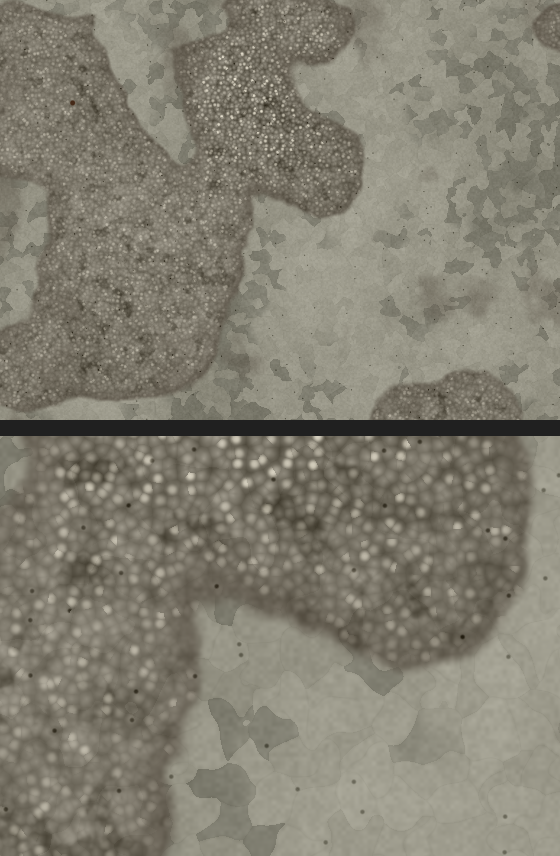
Top: the whole. Bottom: its middle third, enlarged.
Reproduce this texture procedurally as a WebGL 2 fragment shader.

```glsl
#version 300 es
precision highp float;

#define CELL_SCALE 31.0
#define GRAIN_SCALE 108.0
#define DARK_CELL_SHARE 0.27
#define EDGE_WANDER 0.035
#define RIM_WIDTH 0.017
#define GLINT 0.30
#define FILM_NOISE 0.07
#define LIGHT_METAL vec3(0.585, 0.577, 0.520)
#define DARK_METAL vec3(0.487, 0.482, 0.430)
#define ROUGH_METAL vec3(0.483, 0.463, 0.412)
#define RIM_COLOR vec3(0.375, 0.347, 0.300)

uniform vec2 u_resolution;
out vec4 fragColor;

// Integer hash: two random values per lattice point
vec2 hash2(vec2 cell) {
    uvec2 v = uvec2(ivec2(cell)) * 1664525u + 1013904223u;
    v.x += v.y * 1664525u;
    v.y += v.x * 1664525u;
    v ^= v >> 16u;
    v.x += v.y * 1664525u;
    v.y += v.x * 1664525u;
    v ^= v >> 16u;
    return vec2(v & 65535u) / 65535.0;
}

float noise(vec2 p) {
    vec2 i = floor(p), f = fract(p);
    f = f * f * (3.0 - 2.0 * f);
    float bottom = mix(hash2(i).x, hash2(i + vec2(1, 0)).x, f.x);
    float top = mix(hash2(i + vec2(0, 1)).x, hash2(i + vec2(1, 1)).x, f.x);
    return mix(bottom, top, f.y);
}

float fbm(vec2 p) {
    float sum = 0.0, amp = 0.533;
    for (int i = 0; i < 4; i++) {
        sum += amp * noise(p);
        p = mat2(1.6, 1.2, -1.2, 1.6) * p + 17.3;
        amp *= 0.5;
    }
    return sum;
}

// Nearest distance, gap to the second nearest, random id
vec3 voronoi(vec2 p) {
    vec2 base = floor(p);
    float first = 9.0, second = 9.0, id = 0.0;
    for (int y = -1; y <= 1; y++)
    for (int x = -1; x <= 1; x++) {
        vec2 cell = base + vec2(x, y);
        float d = length(cell + hash2(cell) - p);
        if (d < first) {
            second = first;
            first = d;
            id = hash2(cell + 71.0).y;
        } else second = min(second, d);
    }
    return vec3(first, second - first, id);
}

float capsule(vec2 p, vec4 ends, float radius) {
    vec2 a = p - ends.xy, b = ends.zw - ends.xy;
    return length(a - b * clamp(dot(a, b) / dot(b, b), 0.0, 1.0)) - radius;
}

// Signed distance to the corroded patches, negative inside
float patchDistance(vec2 p) {
    const vec4 ends[8] = vec4[8](
        vec4(0.06, 0.78, 0.20, 0.74), vec4(0.31, 0.28, 0.35, 0.47),
        vec4(0.04, 0.12, 0.32, 0.20), vec4(0.42, 0.60, 0.54, 0.76),
        vec4(0.56, 0.73, 0.77, 0.59), vec4(0.60, 0.96, 0.76, 0.92),
        vec4(0.96, 0.00, 1.15, 0.02), vec4(1.33, 0.93, 1.36, 0.91));
    const float radii[8] = float[8](0.20, 0.24, 0.11, 0.17, 0.11, 0.085, 0.09, 0.06);
    float d = 9.0;
    for (int i = 0; i < 8; i++) {
        float next = capsule(p, ends[i], radii[i]);
        float h = max(0.05 - abs(d - next), 0.0);
        d = min(d, next) - h * h * 5.0;
    }
    // Intact tongues reaching into the patches
    float tongue = capsule(p, vec4(0.30, 0.91, 0.43, 0.63), 0.09 - 0.17 * (0.91 - p.y));
    tongue = min(tongue, capsule(p, vec4(0.29, 0.97, 0.51, 0.96), 0.035));
    return max(d, -tongue);
}

void main() {
    vec2 p = gl_FragCoord.xy / u_resolution.y;
    vec2 wander = vec2(fbm(p * 8.0), fbm(p * 8.0 + 40.0)) - 0.5;
    float edge = patchDistance(p + EDGE_WANDER * 2.0 * wander);
    float rough = smoothstep(0.007, -0.007, edge);
    float cloud = fbm(p * 4.0 + 9.0);
    float fine = noise(p * 290.0) * 0.6 + noise(p * 150.0) * 0.4 - 0.5;

    // Crystal cells with irregular outlines
    vec2 warp = vec2(noise(p * 55.0), noise(p * 55.0 + 30.0)) - 0.5;
    vec3 cell = voronoi(p * CELL_SCALE + warp * 0.8);
    float darkCell = smoothstep(-0.06, 0.06, DARK_CELL_SHARE + (cloud - 0.5) * 1.1 - cell.z);
    vec3 smoothMetal = mix(LIGHT_METAL, DARK_METAL, darkCell * 0.9);
    smoothMetal += (fract(cell.z * 7.0) - 0.5) * 0.045 - (cloud - 0.5) * 0.12;
    smoothMetal -= 0.018 * smoothstep(0.10, 0.0, cell.y);

    // Granular crust: lumps, gaps and bright facets
    vec3 grain = voronoi(p * GRAIN_SCALE);
    float coarse = smoothstep(0.38, 0.0, length((p - vec2(0.62, 0.76)) * vec2(1.0, 1.1)));
    float facet = pow(grain.z, 4.0) * smoothstep(0.60, 0.15, grain.x);
    float crack = smoothstep(0.62, 0.78, fbm(p * 36.0));
    vec3 crust = ROUGH_METAL + (cell.z - 0.5) * 0.055 + (0.45 - cell.x) * 0.11;
    crust += (0.42 - grain.x) * (0.12 + 0.14 * coarse) + (cloud - 0.5) * 0.10;
    crust += facet * GLINT * (0.55 + 0.7 * coarse) * vec3(1.0, 0.99, 0.94);
    crust -= 0.025 * coarse + 0.11 * crack;

    // Brown rim along the inner side of each patch
    float rim = exp(-max(-edge, 0.0) / RIM_WIDTH) * (0.45 + 0.7 * noise(p * 13.0));
    crust = mix(crust, RIM_COLOR + facet * 0.08, clamp(rim, 0.0, 0.85));
    vec3 color = mix(smoothMetal, crust, rough);

    // Faint stains, pits and surface noise
    float stain = smoothstep(0.61, 0.78, fbm(p * 7.0 + 63.0));
    color = mix(color, RIM_COLOR, stain * 0.40);
    vec3 pit = voronoi(p * 46.0 + 11.0);
    color -= 0.22 * step(0.91, pit.z) * smoothstep(0.12, 0.03, pit.x);
    color += fine * FILM_NOISE;
    float rust = smoothstep(0.008, 0.004, length(p - vec2(0.173, 0.755)));
    color = mix(color, vec3(0.27, 0.16, 0.09), rust);
    fragColor = vec4(clamp(color, 0.0, 1.0), 1.0);
}
```
